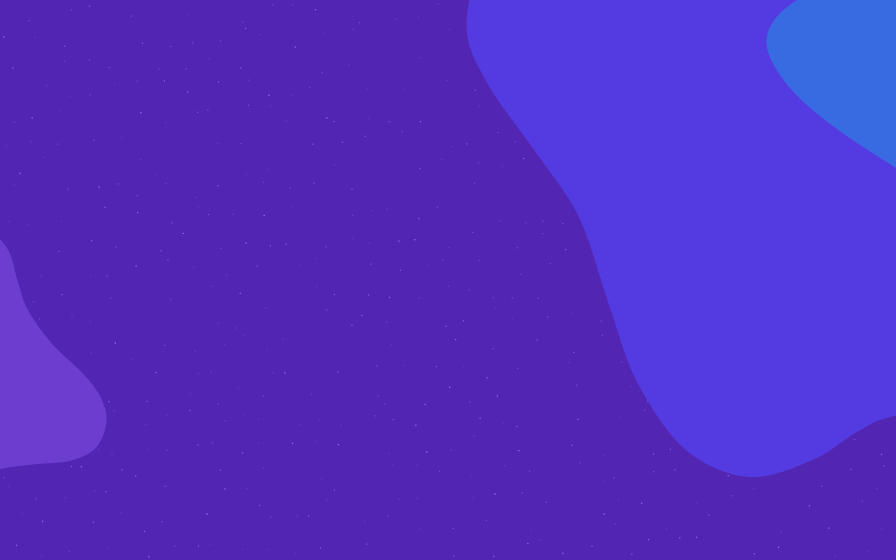
A Shadertoy shader for this background:

```glsl
const vec3 BASE_COLOR   = vec3(0.322, 0.145, 0.698);
const vec3 INDIGO_COLOR = vec3(0.329, 0.231, 0.882);
const vec3 AZURE_COLOR  = vec3(0.220, 0.420, 0.886);
const vec3 VIOLET_COLOR = vec3(0.424, 0.239, 0.808);
const vec3 SPECK_COLOR  = vec3(0.80, 0.65, 1.0);

const float SPECK_CELLS   = 22.0;    // cells per canvas height
const float SPECK_DENSITY = 0.75;    // share of cells holding a speck
const float SPECK_RADIUS  = 0.0012;
const float SPECK_OPACITY = 0.6;

const int KNOTS = 15;                // control points per blob
const int STEPS = 6;                 // line pieces per curve span

// Blob outlines, in canvas heights
const vec2 INDIGO_BLOB[KNOTS] = vec2[KNOTS](
    vec2(0.979, 1.25), vec2(0.875, 1.104), vec2(0.833, 0.958),
    vec2(0.871, 0.85), vec2(0.962, 0.721), vec2(1.035, 0.61),
    vec2(1.088, 0.454), vec2(1.138, 0.317), vec2(1.225, 0.196),
    vec2(1.338, 0.148), vec2(1.452, 0.179), vec2(1.531, 0.229),
    vec2(1.6, 0.258), vec2(1.79, 0.29), vec2(1.875, 1.25));

const vec2 AZURE_BLOB[KNOTS] = vec2[KNOTS](
    vec2(1.423, 1.0), vec2(1.381, 0.962), vec2(1.369, 0.919),
    vec2(1.392, 0.867), vec2(1.438, 0.815), vec2(1.508, 0.76),
    vec2(1.6, 0.7), vec2(1.667, 0.658), vec2(1.75, 0.604),
    vec2(1.81, 0.69), vec2(1.81, 0.8), vec2(1.81, 0.92),
    vec2(1.75, 1.04), vec2(1.6, 1.06), vec2(1.49, 1.035));

const vec2 VIOLET_BLOB[KNOTS] = vec2[KNOTS](
    vec2(0.0, 0.573), vec2(0.019, 0.544), vec2(0.031, 0.5),
    vec2(0.05, 0.446), vec2(0.094, 0.385), vec2(0.15, 0.331),
    vec2(0.181, 0.288), vec2(0.19, 0.246), vec2(0.171, 0.2),
    vec2(0.125, 0.177), vec2(0.062, 0.171), vec2(0.0, 0.162),
    vec2(-0.06, 0.14), vec2(-0.12, 0.38), vec2(-0.05, 0.62));

vec3 hash3(vec2 cell) {
    vec3 q = fract(cell.xyx * vec3(0.1031, 0.1030, 0.0973));
    q += dot(q, q.yxz + 33.33);
    return fract((q.xxy + q.yzz) * q.zyx);
}

// Catmull-Rom point between b and c
vec2 spline(vec2 a, vec2 b, vec2 c, vec2 d, float t) {
    return b + 0.5 * t * (c - a + t * (2.0 * a - 5.0 * b + 4.0 * c - d
             + t * (3.0 * (b - c) + d - a)));
}

// Signed distance to a closed smooth outline, negative inside
float blobDistance(vec2 p, vec2 knots[KNOTS]) {
    float nearest = 1e6;
    float side = 1.0;
    vec2 start = knots[0];
    for (int i = 0; i < KNOTS; i++) {
        vec2 a = knots[(i + KNOTS - 1) % KNOTS];
        vec2 b = knots[i];
        vec2 c = knots[(i + 1) % KNOTS];
        vec2 d = knots[(i + 2) % KNOTS];
        for (int s = 1; s <= STEPS; s++) {
            vec2 end = s == STEPS ? c : spline(a, b, c, d, float(s) / float(STEPS));
            vec2 edge = end - start;
            vec2 rel = p - start;
            vec2 gap = rel - edge * clamp(dot(rel, edge) / dot(edge, edge), 0.0, 1.0);
            nearest = min(nearest, dot(gap, gap));
            // Flip the side at each crossing of a ray to the right
            if ((start.y > p.y) != (end.y > p.y)
                && rel.x < edge.x * rel.y / edge.y) side = -side;
            start = end;
        }
    }
    return side * sqrt(nearest);
}

float coverage(float dist, float pixel) {
    return clamp(0.5 - dist / pixel, 0.0, 1.0);
}

// One faint speck at a random spot in some of the cells
float specks(vec2 p, float pixel) {
    vec2 cell = floor(p * SPECK_CELLS);
    vec3 rnd = hash3(cell + 7.0);
    vec3 look = hash3(cell + 91.0);
    vec2 center = (cell + 0.1 + 0.8 * rnd.xy) / SPECK_CELLS;
    float radius = max(SPECK_RADIUS, 0.5 * pixel);
    float fade = SPECK_RADIUS * SPECK_RADIUS / (radius * radius);
    float present = step(rnd.z, SPECK_DENSITY);
    float strength = SPECK_OPACITY * mix(0.25, 1.0, look.x * look.x);
    return present * strength * fade * coverage(length(p - center) - radius, pixel);
}

void mainImage(out vec4 fragColor, in vec2 fragCoord) {
    float pixel = 1.0 / iResolution.y;
    vec2 p = fragCoord * pixel;

    // Speckled ground
    vec3 color = mix(BASE_COLOR, SPECK_COLOR, specks(p, pixel));

    // Flat blobs
    color = mix(color, INDIGO_COLOR, coverage(blobDistance(p, INDIGO_BLOB), pixel));
    color = mix(color, AZURE_COLOR, coverage(blobDistance(p, AZURE_BLOB), pixel));
    color = mix(color, VIOLET_COLOR, coverage(blobDistance(p, VIOLET_BLOB), pixel));

    fragColor = vec4(color, 1.0);
}
```
